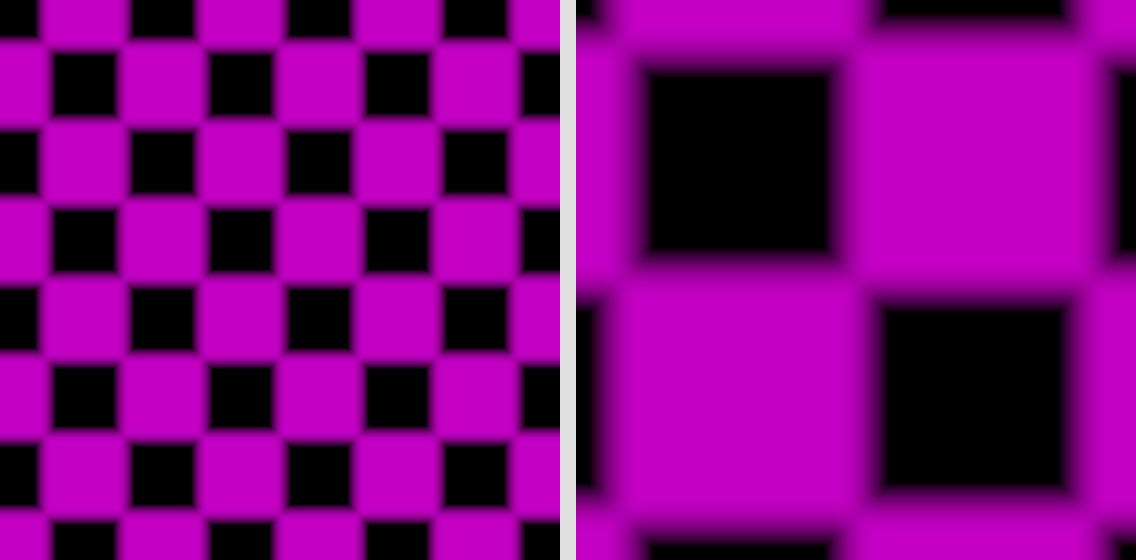
Left: the whole. Right: its middle third, enlarged.
Write a WebGL 1 fragment shader that draws this pattern.

```glsl
precision highp float;
// Checkerboard of black squares with soft dark halos on magenta.

uniform vec2 u_resolution;

// Light left around one black square: 0 inside, easing out to 1.
float squareLight(vec2 offset) {
    vec2 outside = max(abs(offset) - 0.36, 0.0);
    vec2 squared = outside * outside;
    // Fourth-power norm keeps the halo corners only slightly rounded.
    float dist = sqrt(length(squared));
    float fade = 1.0 - clamp(dist / 0.22, 0.0, 1.0);
    return 1.0 - fade * fade;
}

void main() {
    vec2 uv = gl_FragCoord.xy / u_resolution;

    // Cell units, counted from the upper left; cell centres are integers.
    vec2 grid = (vec2(uv.x, 1.0 - uv.y) - 0.0115) / 0.1396;
    vec2 nearest = floor(grid + 0.5);

    // Overlap the halos of every black cell nearby.
    float light = 1.0;
    for (int j = -1; j <= 1; j++) {
        for (int i = -1; i <= 1; i++) {
            vec2 cell = nearest + vec2(float(i), float(j));
            float isMagenta = step(0.5, mod(cell.x + cell.y, 2.0));
            light *= max(isMagenta, squareLight(grid - cell));
        }
    }

    vec3 black = vec3(0.004, 0.0, 0.004);
    vec3 magenta = vec3(0.765, 0.0, 0.765);
    gl_FragColor = vec4(mix(black, magenta, light), 1.0);
}
```
